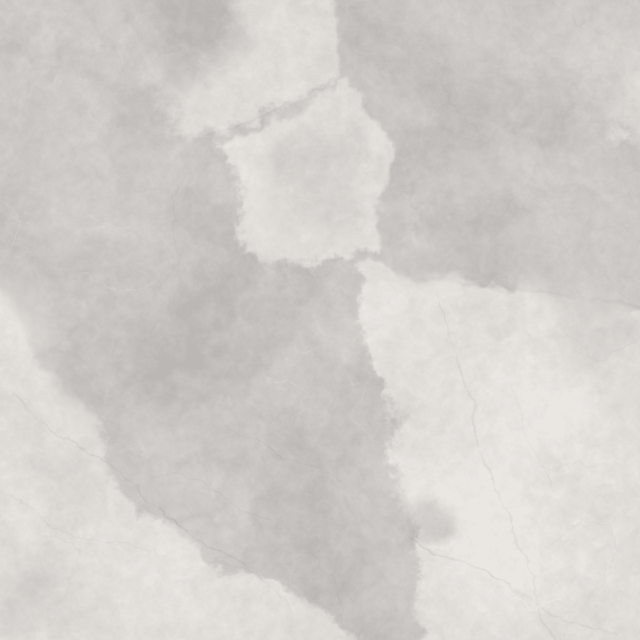
A Shadertoy shader for this texture:

```glsl
const vec3 SHADOW_STONE = vec3(0.735, 0.717, 0.706);
const vec3 PALE_STONE = vec3(0.908, 0.898, 0.882);

// Gradient noise
vec2 gradient(ivec2 cell) {
    uvec2 q = uvec2(cell) * uvec2(1597334673u, 3812015801u);
    uint h = (q.x ^ q.y) * 1597334673u;
    h = (h ^ (h >> 15)) * 2246822519u;
    float angle = float((h >> 8) & 65535u) / 65536.0 * 6.28319;
    return vec2(cos(angle), sin(angle));
}

float corner(ivec2 cell, vec2 f, ivec2 o) {
    return dot(gradient(cell + o), f - vec2(o));
}

float noise(vec2 p) {
    ivec2 i = ivec2(floor(p));
    vec2 f = fract(p);
    vec2 u = f * f * f * (f * (f * 6.0 - 15.0) + 10.0);
    float low = mix(corner(i, f, ivec2(0, 0)), corner(i, f, ivec2(1, 0)), u.x);
    float high = mix(corner(i, f, ivec2(0, 1)), corner(i, f, ivec2(1, 1)), u.x);
    return mix(low, high, u.y);
}

float fbm(vec2 p, int octaves, float gain) {
    float sum = 0.0, amp = 0.5;
    for (int i = 0; i < octaves; i++) {
        sum += amp * noise(p);
        p = mat2(1.6, 1.2, -1.2, 1.6) * p + 7.3;
        amp *= gain;
    }
    return sum;
}

vec2 warp(vec2 p, float scale, float amount) {
    return p + amount * vec2(fbm(p * scale + 3.1, 5, 0.6), fbm(p * scale + 41.7, 5, 0.6));
}

// Signed distances, negative to the left of a->b and inside the quad
float side(vec2 p, vec2 a, vec2 b) {
    vec2 d = normalize(b - a);
    return dot(p - a, vec2(d.y, -d.x));
}

float quad(vec2 p, vec2 a, vec2 b, vec2 c, vec2 d) {
    return max(max(side(p, a, b), side(p, b, c)), max(side(p, c, d), side(p, d, a)));
}

float slab(float dist, float softness) {
    return 1.0 - smoothstep(-softness, softness, dist);
}

float blob(vec2 p, vec2 center, vec2 radius) {
    return 1.0 - smoothstep(0.3, 1.2, length((p - center) / radius));
}

// Thin crack between two points
float crack(vec2 p, vec2 a, vec2 b, float width) {
    vec2 ab = b - a;
    float h = clamp(dot(p - a, ab) / dot(ab, ab), 0.0, 1.0);
    float w = max(width, 1.2 / iResolution.y);
    return 1.0 - smoothstep(0.0, w, length(p - a - ab * h));
}

// Winding hairlines along the zero crossings of noise
float hairlines(vec2 p, float scale, float seed) {
    float line = 1.0 - smoothstep(0.0, 0.0026 * scale, abs(noise(p * scale + seed)));
    return line * smoothstep(0.0, 0.35, noise(p * 5.0 + seed * 1.7));
}

// Pale broken slabs: x is coverage, y is the mottled central block
vec2 slabs(vec2 p, float softness) {
    float right = quad(p, vec2(0.56, 0.58), vec2(0.67, -0.05), vec2(1.1, -0.05), vec2(1.1, 0.51));
    float left = min(side(p, vec2(0.22, 0.193), vec2(0.0, 0.557)),
                     side(p, vec2(0.58, 0.0), vec2(0.22, 0.193)));
    float block = max(quad(p, vec2(0.39, 0.59), vec2(0.592, 0.60), vec2(0.64, 0.92), vec2(0.35, 0.785)),
                      side(p, vec2(0.612, 0.77), vec2(0.553, 0.88)));
    float top = quad(p, vec2(0.31, 0.79), vec2(0.527, 0.87), vec2(0.515, 1.05), vec2(0.385, 1.05));
    float wedge = quad(p, vec2(0.24, 0.89), vec2(0.286, 0.77), vec2(0.37, 0.81), vec2(0.33, 0.87));
    float chip = quad(p, vec2(0.92, 0.89), vec2(0.96, 0.79), vec2(1.1, 0.74), vec2(1.1, 0.93));
    float cover = max(slab(min(right, left), softness), slab(block, softness));
    cover = max(cover, 0.88 * slab(min(top, wedge), softness));
    cover = max(cover, 0.7 * slab(chip, softness * 2.0));
    return vec2(cover, smoothstep(0.015, 0.07, -block));
}

float cracks(vec2 p) {
    float c = crack(p, vec2(0.684, 0.55), vec2(0.723, 0.388), 0.0026);
    c = max(c, crack(p, vec2(0.723, 0.388), vec2(0.794, 0.193), 0.0034));
    c = max(c, crack(p, vec2(0.794, 0.193), vec2(0.87, 0.0), 0.003));
    c = max(c, crack(p, vec2(0.638, 0.16), vec2(0.96, 0.0), 0.003));
    c = max(c, 0.5 * crack(p, vec2(0.78, 0.44), vec2(0.86, 0.23), 0.0022));
    c = max(c, 0.7 * crack(p, vec2(0.0, 0.232), vec2(0.13, 0.16), 0.0026));
    c = max(c, 0.6 * crack(p, vec2(0.13, 0.16), vec2(0.27, 0.13), 0.0022));
    c = max(c, 0.9 * crack(p, vec2(0.02, 0.38), vec2(0.44, 0.07), 0.0032));
    c = max(c, 0.6 * crack(p, vec2(0.27, 0.26), vec2(0.43, 0.19), 0.0024));
    c = max(c, 0.6 * crack(p, vec2(0.35, 0.33), vec2(0.53, 0.245), 0.0022));
    c = max(c, 0.7 * crack(p, vec2(0.32, 0.785), vec2(0.53, 0.875), 0.003));
    return max(c, 0.7 * crack(p, vec2(0.44, 0.598), vec2(1.0, 0.525), 0.006));
}

void mainImage(out vec4 fragColor, in vec2 fragCoord) {
    vec2 uv = fragCoord / iResolution.xy;
    vec2 bent = warp(uv, 7.0, 0.07);
    float clouds = fbm(warp(uv, 4.0, 0.25) * 5.0, 6, 0.62);
    float grain = fbm(uv * 38.0 + 11.0, 4, 0.75);

    // Slabs over the cloudy ground
    float softness = 0.007 + 0.05 * smoothstep(0.0, 0.5, noise(uv * 6.0 + 19.0));
    vec2 shape = slabs(bent + 0.012 * grain, softness);
    float tone = 0.29 + 0.53 * shape.x - 0.2 * shape.y;
    tone += mix(0.62, 0.42, shape.x) * clouds + 0.24 * grain;

    // Broad light and dark stains
    tone += 0.17 * blob(bent, vec2(0.84, 0.96), vec2(0.28, 0.09));
    tone += 0.14 * blob(bent, vec2(0.82, 0.28), vec2(0.2, 0.26));
    tone += 0.1 * blob(bent, vec2(0.1, 0.8), vec2(0.2, 0.2));
    tone -= 0.4 * blob(bent, vec2(0.67, 0.185), vec2(0.06, 0.04));
    tone -= 0.22 * blob(bent, vec2(0.92, 0.47), vec2(0.07, 0.08));
    tone -= 0.25 * blob(bent, vec2(0.05, 0.06), vec2(0.1, 0.08));
    tone -= 0.14 * blob(bent, vec2(0.32, 0.95), vec2(0.1, 0.08));

    // Cracks, hairlines and flecks
    tone -= 0.24 * cracks(warp(uv, 9.0, 0.03)) * (0.75 + noise(uv * 25.0));
    tone -= 0.1 * hairlines(bent, 6.0, 5.3);
    tone += 0.12 * hairlines(bent, 9.0, 27.9);
    tone += 0.1 * smoothstep(0.3, 0.6, noise(warp(uv, 20.0, 0.03) * 55.0));

    fragColor = vec4(mix(SHADOW_STONE, PALE_STONE, clamp(tone, 0.0, 1.05)), 1.0);
}
```
